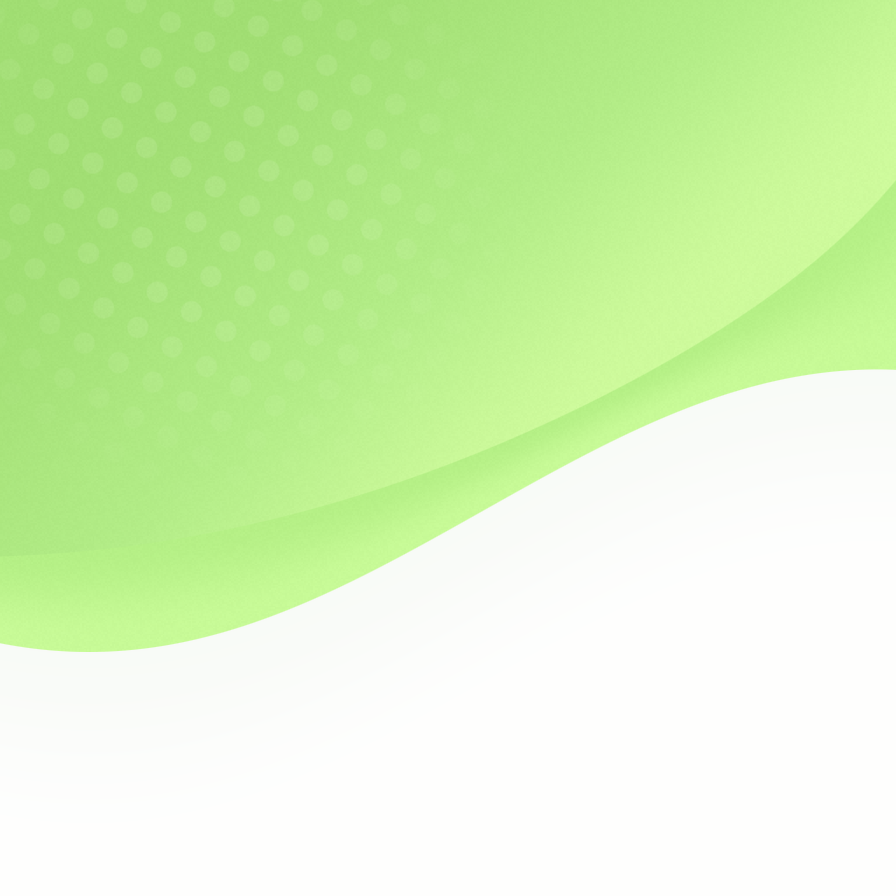
A WebGL 2 fragment shader for this background:

```glsl
#version 300 es
precision highp float;
// Green wave background: a pale sheet, a bright green band above a sine edge,
// and a shaded panel over it with a slanted lattice of fading dots.
// Curves are height functions; edges are smoothed by their screen derivative.

uniform vec2 u_resolution;
out vec4 outColor;

const float PI = 3.14159265;

// Colours
const vec3 SHEET_SHADE = vec3(0.973, 0.982, 0.968);
const vec3 SHEET_WHITE = vec3(0.995, 0.996, 0.993);
const vec3 BAND_TOP    = vec3(0.710, 0.940, 0.525);
const vec3 BAND_LOW    = vec3(0.780, 0.980, 0.590);
const vec3 PANEL_DARK  = vec3(0.630, 0.870, 0.450);
const vec3 PANEL_MID   = vec3(0.705, 0.930, 0.535);
const vec3 PANEL_LIGHT = vec3(0.805, 0.980, 0.610);

// Wave edge of the sheet
const float WAVE_MID = 0.430;
const float WAVE_AMP = 0.1575;
const float WAVE_CENTRE = 0.525;
const float WAVE_HALF_PERIOD = 0.88;
const float WAVE_SAG = 0.008;

// Dots: lattice steps, radius and the centre of their fade
const vec2 DOT_ORIGIN = vec2(0.0703, 0.9401);
const vec2 DOT_STEP_A = vec2(0.0383, -0.0218);
const vec2 DOT_STEP_B = vec2(-0.0216, -0.0393);
const float DOT_RADIUS = 0.0118;
const float DOT_STRENGTH = 0.12;
const vec2 DOT_FADE_CENTRE = vec2(0.23, 0.80);

const float GRAIN = 0.014;
const float GRAIN_CELLS = 512.0;

float hash(vec2 p) {
    return fract(sin(dot(p, vec2(12.9898, 78.233))) * 43758.5453);
}

// Coverage of the region where f is positive
float cover(float f) {
    return clamp(0.5 + f / max(fwidth(f), 1e-5), 0.0, 1.0);
}

float waveHeight(float x) {
    float phase = PI * (x - WAVE_CENTRE) / WAVE_HALF_PERIOD;
    return WAVE_MID + WAVE_AMP * sin(phase) - WAVE_SAG * cos(phase);
}

// Shallow bowl that turns up steeply at the right
float panelHeight(float x) {
    return 0.379 + 0.03 * x + 0.35 * x * x + 0.04 * pow(x, 12.0);
}

vec3 panelColor(vec2 uv) {
    float slope = 0.92 * uv.x + 1.05 * (1.0 - uv.y);
    vec3 color = mix(PANEL_DARK, PANEL_MID, smoothstep(0.25, 0.88, slope));
    return mix(color, PANEL_LIGHT, smoothstep(0.72, 1.10, slope));
}

float dots(vec2 uv) {
    mat2 lattice = mat2(DOT_STEP_A, DOT_STEP_B);
    vec2 cell = inverse(lattice) * (uv - DOT_ORIGIN);
    vec2 offset = lattice * (cell - round(cell));
    float pixel = 1.0 / u_resolution.y;
    float disc = smoothstep(pixel, -pixel, length(offset) - DOT_RADIUS);
    float fade = 1.0 - smoothstep(0.12, 0.40, distance(uv, DOT_FADE_CENTRE));
    return disc * fade;
}

void main() {
    vec2 uv = gl_FragCoord.xy / u_resolution;
    float wave = waveHeight(uv.x);
    float panel = panelHeight(uv.x);

    // Pale sheet, faintly shaded below the wave
    float depth = wave - uv.y;
    vec3 sheet = mix(SHEET_SHADE, SHEET_WHITE, smoothstep(-0.02, 0.22, depth));

    // Bright band between the two curves
    float drop = (panel - uv.y) / (panel - wave);
    vec3 color = mix(BAND_TOP, BAND_LOW, smoothstep(0.0, 0.9, drop));

    // Shaded panel with dots
    vec3 top = panelColor(uv);
    top = mix(top, vec3(0.95, 1.0, 0.88), DOT_STRENGTH * dots(uv));
    color = mix(color, top, cover(uv.y - panel));

    // Fine grain, on the green only
    color += GRAIN * (hash(floor(uv * GRAIN_CELLS)) - 0.5);

    color = mix(sheet, color, cover(uv.y - wave));
    outColor = vec4(color, 1.0);
}
```
